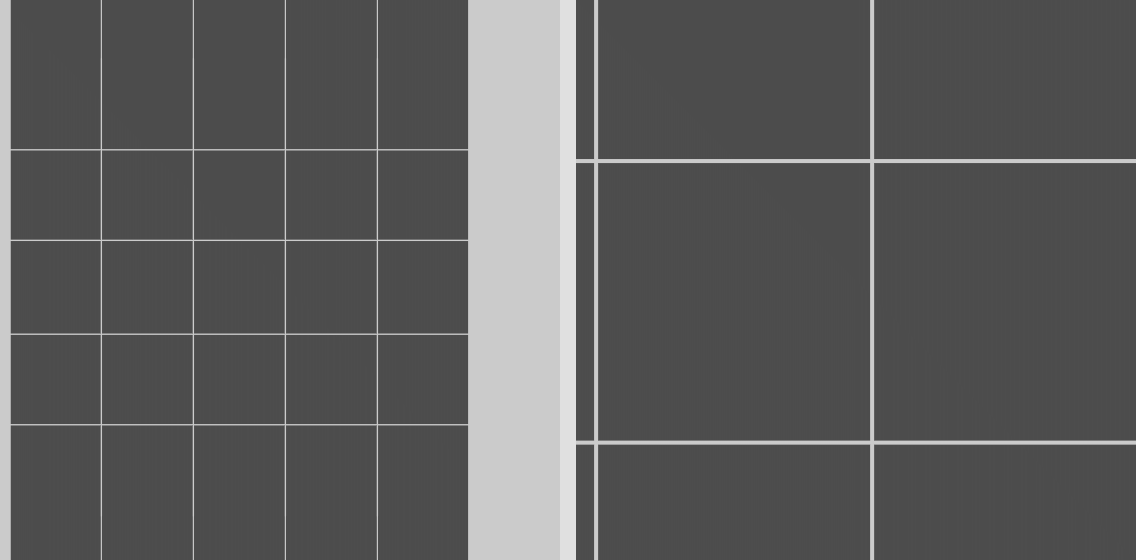
Left, the full canvas; right, a detail of the centre.
Write a three.js fragment shader that draws this pattern.

```glsl
// Dark panel of five columns and five rows, split by thin pale joints, on a pale ground.
varying vec2 vUv;

const vec3 PALE = vec3(0.797);
const vec3 DARK = vec3(0.30);

const float COLUMNS = 5.0;
const float PANEL_LEFT = 0.0192;
const float PANEL_RIGHT = 0.8359;
const float FIRST_JOINT = 0.1810;   // x of the leftmost inner joint
const float COLUMN_PITCH = 0.1643;
const float MIDDLE_Y = 0.4870;      // centre of the middle row
const float MIDDLE_HALF = 0.0838;   // half height of the middle row
const float ROW_PITCH = 0.1617;     // height of the rows next to it
const float JOINT_WIDTH = 0.0024;
const float END_JOINT_WIDTH = 0.0021;
const float END_DISTANCE = 0.4089;  // beyond this the upright joints narrow

// Share of a pixel centred on x that lies between low and high.
float coverage(float x, float low, float high, float pixel) {
  float overlap = min(x + 0.5 * pixel, high) - max(x - 0.5 * pixel, low);
  return clamp(overlap / pixel, 0.0, 1.0);
}

float joint(float x, float centre, float width, float pixel) {
  return coverage(x, centre - 0.5 * width, centre + 0.5 * width, pixel);
}

// Evenly spaced upright joints between the columns.
float uprightJoints(float x, float width, float pixel) {
  float index = floor((x - FIRST_JOINT) / COLUMN_PITCH + 0.5);
  index = clamp(index, 0.0, COLUMNS - 2.0);
  return joint(x, FIRST_JOINT + index * COLUMN_PITCH, width, pixel);
}

// Level joints, mirrored about the middle row; the end rows run off the canvas.
float levelJoints(float fromMiddle, float width, float pixel) {
  float index = floor((fromMiddle - MIDDLE_HALF) / ROW_PITCH + 0.5);
  index = clamp(index, 0.0, 1.0);
  return joint(fromMiddle, MIDDLE_HALF + index * ROW_PITCH, width, pixel);
}

void main() {
  vec2 pixel = max(fwidth(vUv), vec2(0.00001));
  float fromMiddle = abs(vUv.y - MIDDLE_Y);

  // Joint grid
  float narrowing = smoothstep(-pixel.y, pixel.y, fromMiddle - END_DISTANCE);
  float uprightWidth = mix(JOINT_WIDTH, END_JOINT_WIDTH, narrowing);
  float upright = uprightJoints(vUv.x, uprightWidth, pixel.x);
  float level = levelJoints(fromMiddle, JOINT_WIDTH, pixel.y);
  float joints = max(upright, level);

  // Panel over the ground
  float panel = coverage(vUv.x, PANEL_LEFT, PANEL_RIGHT, pixel.x);
  gl_FragColor = vec4(mix(PALE, DARK, panel * (1.0 - joints)), 1.0);
}
```
